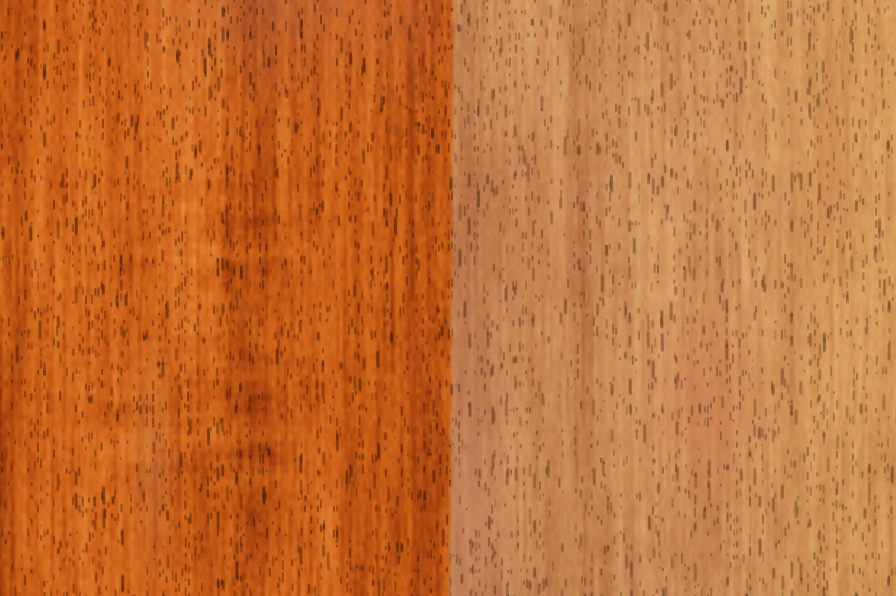
A Shadertoy shader for this texture:

```glsl
// Vertical wood grain: glossy orange varnish on the left, bare tan timber on the right.

float hash(vec2 p) {
    return fract(sin(dot(p, vec2(127.1, 311.7))) * 43758.55);
}

float noise(vec2 p) {
    vec2 i = floor(p), f = fract(p);
    f = f * f * (3.0 - 2.0 * f);
    return mix(mix(hash(i), hash(i + vec2(1, 0)), f.x),
               mix(hash(i + vec2(0, 1)), hash(i + vec2(1, 1)), f.x), f.y);
}

// Layered noise centred on zero
float fbm(vec2 p) {
    float sum = 0.0, amp = 0.5;
    for (int i = 0; i < 4; i++) {
        sum += amp * (noise(p) - 0.5);
        p = p * 2.03 + 17.3;
        amp *= 0.55;
    }
    return sum;
}

// Soft elliptical patch
float spot(vec2 uv, vec2 centre, vec2 radius) {
    vec2 d = (uv - centre) / radius;
    return exp(-dot(d, d));
}

// Soft vertical stripe
float band(float x, float centre, float width) {
    float d = (x - centre) / width;
    return exp(-d * d);
}

// Short staggered dashes, one candidate per cell
float pores(vec2 p, vec2 cells, float density) {
    vec2 q = p * cells;
    float column = floor(q.x);
    q.y += 9.0 * hash(vec2(column, cells.x));
    vec2 id = floor(q), f = fract(q) - 0.5;
    float len = mix(0.18, 0.5, hash(id + 31.7));
    float crowd = density * (0.35 + 1.3 * hash(vec2(column, 5.3)));
    float across = 1.0 - smoothstep(0.15, 0.5, abs(f.x));
    float along = 1.0 - smoothstep(len - 0.18, len, abs(f.y));
    return across * along * step(hash(id), crowd) * (0.5 + 0.5 * hash(id + 8.1));
}

// Long fibres from broad streaks down to hairlines
float fibres(vec2 p) {
    return 0.55 * fbm(p * vec2(16.0, 0.8))
         + 0.65 * fbm(p * vec2(55.0, 1.6) + 40.0)
         + 0.55 * (noise(p * vec2(150.0, 9.0)) - 0.5)
         + 0.35 * (noise(p * vec2(190.0, 90.0)) - 0.5);
}

// Three-stop colour ramp, tone in -1..1
vec3 ramp(vec3 dark, vec3 mid, vec3 light, float tone) {
    return tone < 0.0 ? mix(mid, dark, min(-tone, 1.4)) : mix(mid, light, min(tone, 1.4));
}

vec3 varnished(vec2 uv, vec2 p, float grain) {
    float tone = 1.7 * grain + 0.05;
    // Lighter and darker growth bands
    tone += 0.55 * band(uv.x, 0.205, 0.035) * smoothstep(0.1, 0.7, uv.y);
    tone += 0.35 * band(uv.x, 0.10, 0.04) + 0.45 * band(uv.x, 0.372, 0.010);
    tone -= 0.50 * band(uv.x, 0.285, 0.025) + 0.65 * band(uv.x, 0.48, 0.04);
    tone -= 0.9 * spot(uv, vec2(0.0, 0.26), vec2(0.022, 0.20));
    tone -= 0.4 * spot(uv, vec2(0.03, 0.95), vec2(0.06, 0.25));
    // Cross-grain ripples
    float ripple = fbm(p * vec2(9.0, 38.0) + 6.0);
    float figure = spot(uv, vec2(0.23, 0.62), vec2(0.12, 0.12))
                 + spot(uv, vec2(0.22, 0.28), vec2(0.13, 0.17));
    tone += figure * (1.7 * ripple - 0.25);
    vec3 col = ramp(vec3(0.64, 0.25, 0.05), vec3(0.80, 0.38, 0.09), vec3(0.88, 0.50, 0.19), tone);
    // Violet sheen at the top, pale sheen low down
    float sheen = spot(uv, vec2(0.34, 1.04), vec2(0.15, 0.17)) * (0.7 + 0.8 * fbm(p * 14.0));
    col = mix(col, vec3(0.66, 0.40, 0.35), 0.48 * sheen);
    return mix(col, vec3(0.78, 0.48, 0.28), 0.4 * spot(uv, vec2(0.17, 0.22), vec2(0.022, 0.16)));
}

vec3 bare(vec2 uv, vec2 p, float grain) {
    float tone = 1.5 * grain + 0.1;
    tone += 0.45 * smoothstep(0.72, 1.0, uv.x) + 0.3 * (uv.y - 0.5);
    tone -= 0.65 * spot(uv, vec2(0.65, 0.35), vec2(0.025, 0.45));
    tone -= 0.45 * spot(uv, vec2(0.555, 0.58), vec2(0.05, 0.22));
    tone -= 0.35 * band(uv.x, 0.515, 0.012);
    tone += 0.35 * spot(uv, vec2(0.73, 0.4), vec2(0.05, 0.3));
    tone += 0.5 * fbm(p * vec2(7.0, 16.0) + 3.0);
    vec3 col = ramp(vec3(0.69, 0.42, 0.24), vec3(0.78, 0.53, 0.33), vec3(0.85, 0.63, 0.41), tone);
    // Rosy patches and golden right edge
    float rosy = spot(uv, vec2(0.79, 0.33), vec2(0.06, 0.14))
               + 0.8 * spot(uv, vec2(0.925, 0.70), vec2(0.018, 0.25))
               + 0.5 * spot(uv, vec2(0.58, 0.62), vec2(0.07, 0.20));
    col = mix(col, vec3(0.80, 0.47, 0.30), 0.45 * rosy);
    col = mix(col, vec3(0.75, 0.50, 0.38), 0.45 * spot(uv, vec2(0.52, 0.12), vec2(0.05, 0.4)));
    return col + vec3(0.01, 0.02, -0.02) * smoothstep(0.75, 1.0, uv.x);
}

void mainImage(out vec4 fragColor, in vec2 fragCoord) {
    vec2 uv = fragCoord / iResolution.xy;
    vec2 p = fragCoord / iResolution.y;
    vec2 bent = p + vec2(0.012 * fbm(p * vec2(2.0, 1.6)), 0.0);
    float grain = fibres(bent);

    // Varnish edge, slightly uneven
    float edge = 0.506 - 0.004 * (1.0 - uv.y) + 0.004 * fbm(p * vec2(4.0, 40.0));
    float side = smoothstep(-0.004, 0.004, uv.x - edge);
    vec3 col = mix(varnished(uv, bent, grain), bare(uv, bent, grain), side);

    // Fine and coarse pores
    float dark = 0.65 * pores(bent, vec2(185.0, 48.0), 0.24)
               + 0.80 * pores(bent + 3.7, vec2(130.0, 26.0), 0.12);
    col *= 1.0 - min(dark, 0.9) * mix(vec3(0.50, 0.60, 0.60), vec3(0.40, 0.46, 0.48), side);
    fragColor = vec4(clamp(col, 0.0, 1.0), 1.0);
}
```
